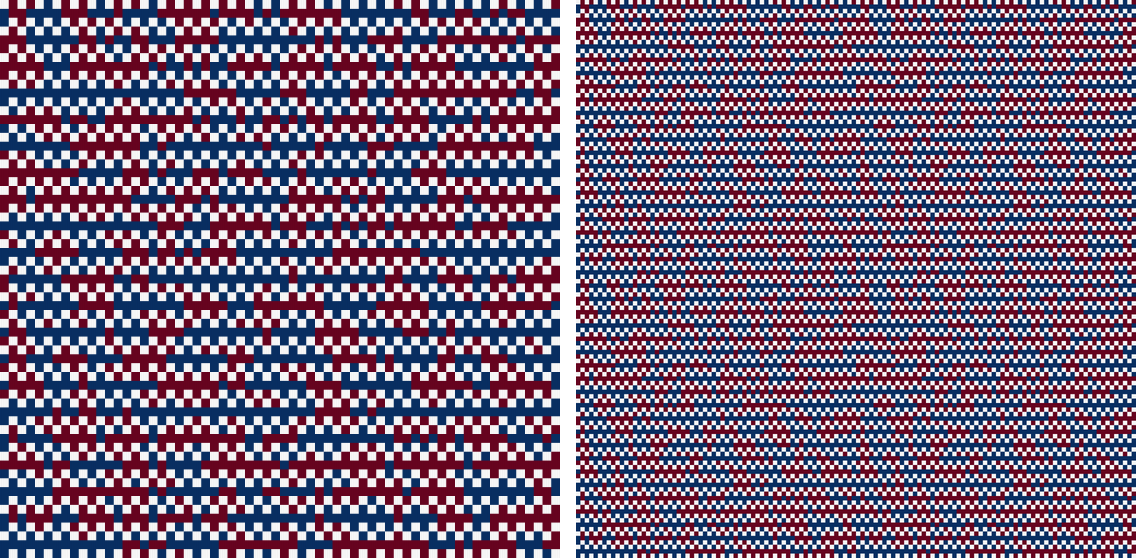
Left, the tile; right, the same tile 2 across and 2 down.
A Shadertoy shader for this pattern:

```glsl
// Woven check: white checker rows between solid rows of mixed red and blue stitches.
#define GRID vec2(64.0, 63.0)     // stitches across and down
#define PATCHES vec2(16.0, 21.0)  // colour patches across and down
#define RED vec3(0.40, 0.01, 0.12)
#define BLUE vec3(0.03, 0.18, 0.38)
#define WHITE vec3(0.96)
#define EDGE 0.10                 // edge softness, in stitches
#define ROW_BIAS 0.35             // colour lean of each row
#define COLUMN_BIAS 0.45          // colour lean of each column
#define JITTER 0.45               // colour scatter of single stitches
#define THREADS 4.0               // threads per stitch
#define THREAD_DEPTH 0.012

const float TAU = 6.2831853;

// Random value from 0 to 1 for a whole-number position and seed.
float hash(vec2 cell, uint seed) {
    uvec2 c = uvec2(cell);
    uint h = c.x * 1597334677u ^ c.y * 3812015801u ^ seed * 2654435769u;
    h = (h ^ (h >> 16)) * 2246822519u;
    h = (h ^ (h >> 13)) * 3266489917u;
    return float((h ^ (h >> 16)) >> 8) / 16777216.0;
}

// Slope at a lattice corner, wrapped to the tile.
float cornerSlope(vec2 corner, vec2 offset) {
    float angle = TAU * hash(mod(corner, PATCHES), 1u);
    return dot(vec2(cos(angle), sin(angle)), offset);
}

// Gradient noise that repeats after PATCHES.
float gradientNoise(vec2 p) {
    vec2 i = floor(p), f = p - i;
    vec2 u = f * f * f * (f * (f * 6.0 - 15.0) + 10.0);
    vec2 e = vec2(1.0, 0.0);
    float low = mix(cornerSlope(i, f), cornerSlope(i + e, f - e), u.x);
    float high = mix(cornerSlope(i + e.yx, f - e.yx),
                     cornerSlope(i + e.xx, f - e.xx), u.x);
    return mix(low, high, u.y);
}

// Colour of one stitch.
vec3 stitchColor(vec2 cell) {
    cell = mod(cell, GRID);
    float row = mod(cell.y, 3.0);       // 0: odd whites, 1: solid, 2: even whites
    float parity = mod(cell.x, 2.0);
    bool isWhite = (row < 0.5 && parity > 0.5) || (row > 1.5 && parity < 0.5);
    if (isWhite) return WHITE;

    float lean = 1.4 * gradientNoise((cell + 0.5) / GRID * PATCHES);
    lean += ROW_BIAS * (hash(vec2(0.0, cell.y), 2u) - 0.5);
    lean += COLUMN_BIAS * (hash(vec2(cell.x, 0.0), 3u) - 0.5);
    lean += JITTER * (hash(cell, 4u) - 0.5);
    return lean > 0.0 ? RED : BLUE;
}

void mainImage(out vec4 fragColor, in vec2 fragCoord) {
    vec2 p = fragCoord / iResolution.xy * GRID;
    vec2 pixel = GRID / iResolution.xy;

    // Blend the four stitches around the nearest corner.
    vec2 corner = floor(p + 0.5);
    vec2 blend = clamp((p - corner) / max(pixel, vec2(EDGE)) + 0.5, 0.0, 1.0);
    vec3 below = mix(stitchColor(corner - 1.0),
                     stitchColor(corner - vec2(0.0, 1.0)), blend.x);
    vec3 above = mix(stitchColor(corner - vec2(1.0, 0.0)),
                     stitchColor(corner), blend.x);
    vec3 color = mix(below, above, blend.y);

    // Faint upright threads, faded out where too fine to resolve.
    float fade = 1.0 - smoothstep(0.5, 0.7, THREADS * pixel.x);
    color *= 1.0 + THREAD_DEPTH * fade * sin(TAU * THREADS * p.x);

    fragColor = vec4(color, 1.0);
}
```
